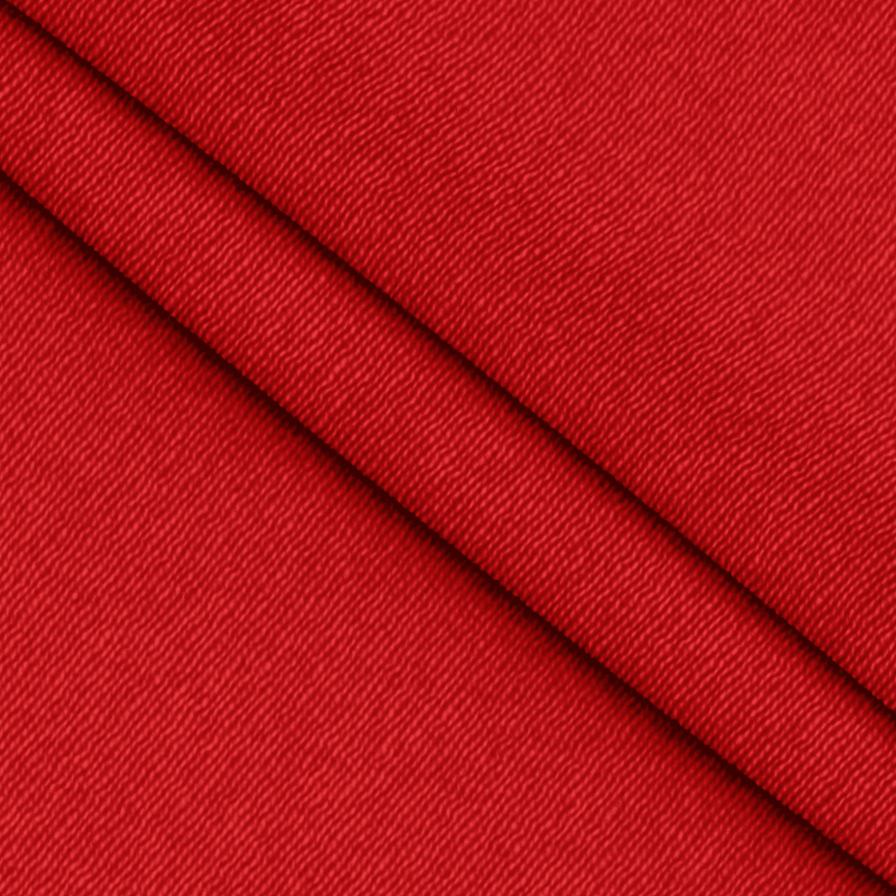
Reproduce this texture procedurally as a WebGL 2 fragment shader.

```glsl
#version 300 es
precision highp float;
uniform vec2 u_resolution;
out vec4 fragColor;

const vec2 FOLD_DIR = vec2(0.780, -0.626);
const float RIB_WIDTH = 0.0093;
const float STITCH_LENGTH = 0.0105;

float hash(vec2 p) {
    vec3 q = fract(vec3(p.xyx) * 0.1031);
    q += dot(q, q.yzx + 33.33);
    return fract((q.x + q.y) * q.z);
}

float noise(vec2 p) {
    vec2 i = floor(p);
    vec2 f = fract(p);
    f = f * f * (3.0 - 2.0 * f);
    float low = mix(hash(i), hash(i + vec2(1, 0)), f.x);
    float high = mix(hash(i + vec2(0, 1)), hash(i + vec2(1, 1)), f.x);
    return mix(low, high, f.y);
}

float fbm(vec2 p) {
    float sum = 0.0;
    float gain = 0.5;
    for (int i = 0; i < 4; i++) {
        sum += gain * noise(p);
        p = p * 2.03 + 17.1;
        gain *= 0.5;
    }
    return sum;
}

// Signed distance to a gently bowed diagonal fold, positive above it
float foldDistance(vec2 p, float start, float slope, float bow) {
    float y = start + slope * p.x + bow * p.x * (1.0 - p.x);
    return (p.y - y) * FOLD_DIR.x;
}

// Relief of one knitted rib: dark groove, bright column, rope-like loops
float knit(float along, float across, float seed, float depth) {
    float wobble = (noise(vec2(along, across) * 70.0 + seed) - 0.5) * 0.45;
    float column = across / RIB_WIDTH + wobble;
    float id = floor(column);
    float u = fract(column) - 0.5;
    float row = along / STITCH_LENGTH + hash(vec2(id, seed));
    float slant = row + 0.8 * u;
    float ridge = 0.5 + 0.5 * cos(6.2832 * u);
    float loopShape = 0.5 + 0.5 * cos(6.2832 * slant);
    float yarn = hash(vec2(id, floor(slant + 0.5) + seed));
    return depth * ((ridge - 0.5) * 0.40 + (loopShape - 0.5) * 0.16 * (0.3 + ridge)
         + (yarn - 0.5) * 0.14 * ridge);
}

float falloff(float d, float width) {
    return exp(-max(d, 0.0) / width);
}

// Soft-shouldered contact shadow: flat and dark at first, then fading
float contact(float d, float width) {
    float x = max(d, 0.0) / width;
    return exp(-x * sqrt(x));
}

// Dark-to-light ramp of dyed cotton
vec3 redRamp(float tone) {
    float t = clamp(tone, 0.0, 1.2) * 5.0;
    vec3 c = mix(vec3(0.23, 0.005, 0.005), vec3(0.38, 0.015, 0.01), min(t, 1.0));
    c = mix(c, vec3(0.52, 0.02, 0.02), clamp(t - 1.0, 0.0, 1.0));
    c = mix(c, vec3(0.62, 0.03, 0.04), clamp(t - 2.0, 0.0, 1.0));
    c = mix(c, vec3(0.70, 0.06, 0.08), clamp(t - 3.0, 0.0, 1.0));
    return mix(c, vec3(0.80, 0.14, 0.16), max(t - 4.0, 0.0));
}

void main() {
    vec2 p = gl_FragCoord.xy / u_resolution;
    float edge = max(0.0022, 1.0 / min(u_resolution.x, u_resolution.y));
    float s = dot(p, FOLD_DIR);

    // Fold outlines with a slight fuzz
    float fuzz = (noise(p * 330.0) - 0.5) * 0.002;
    float upper = foldDistance(p, 1.005, -0.802, 0.05) + fuzz;
    float lower = foldDistance(p, 0.811, -0.803, -0.06) + fuzz;

    // Flat cloth below, shaded by the roll above it
    float under = -lower;
    float flatShadow = contact(under, 0.023);
    float flatTone = 0.89 + knit(lower, s - 0.03 * lower, 3.0, 0.95 - 0.7 * flatShadow)
                   - 0.74 * flatShadow - 0.27 * falloff(under, 0.065);

    // Middle roll, lit along its crown
    float rollBend = 0.012 * smoothstep(0.0, 0.16, lower);
    float rollShadow = contact(-upper, 0.019);
    float rollTone = 0.89 + knit(lower, s - rollBend, 19.0, 1.15 - 0.9 * rollShadow)
                   - 0.36 * falloff(lower, 0.036) - 0.22 * falloff(lower, 0.006)
                   - 0.80 * rollShadow - 0.20 * falloff(-upper, 0.035);

    // Top sheet, its ribs leaning away from the fold
    float sheetBend = 0.050 * smoothstep(0.04, 0.34, upper);
    float dip = exp(-pow((upper - 0.14) / 0.07, 2.0));
    float ribDepth = mix(1.15, 0.85, smoothstep(0.15, 0.35, upper));
    float sheetTone = 0.88 + knit(upper, s - sheetBend, 41.0, ribDepth)
                    - 0.32 * falloff(upper, 0.040) - 0.20 * falloff(upper, 0.006)
                    - 0.09 * dip;

    // Layer the sheets with soft edges
    float tone = mix(flatTone, rollTone, smoothstep(-edge, edge, lower));
    tone = mix(tone, sheetTone, smoothstep(-edge, edge, upper));

    // Uneven dye and fine fibres
    tone += (fbm(p * 9.0) - 0.47) * 0.06;
    tone += (fbm(p * 170.0) - 0.47) * 0.36;

    fragColor = vec4(redRamp(tone), 1.0);
}
```
